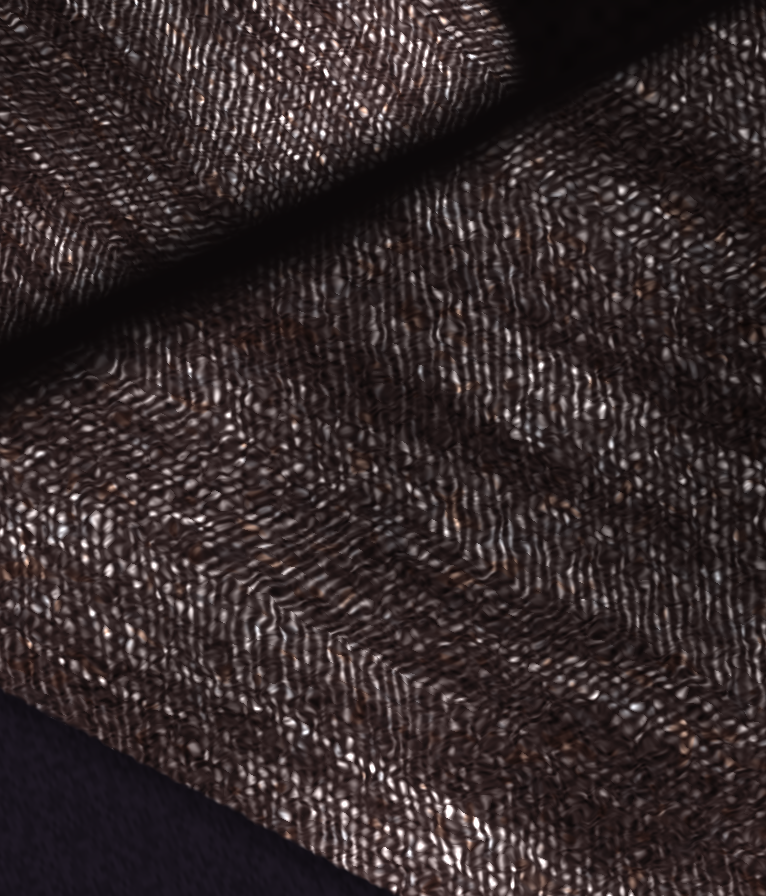
A WebGL 2 fragment shader for this texture:

```glsl
#version 300 es
precision highp float;
// Dark brown herringbone wool with pale slubs, rolled over itself above a navy ground.

#define PITCH vec2(0.0145, 0.0125)  // stitch length and row height
#define TWILL_STEP 0.56             // sideways shift per row
#define BAND_ROWS 44.0              // rows per herringbone band
#define CLOTH_ANGLE -0.49           // yarn direction of the flat cloth
#define ROLL_ANGLE -0.82            // yarn direction of the roll
#define ROLL_SCALE 1.25
#define BASE_TONE 0.125
#define STITCH_GAIN 0.82
#define FUZZ 0.19
#define NAVY vec3(0.1, 0.08, 0.115)
#define SHADOW vec3(0.045, 0.032, 0.035)

uniform vec2 u_resolution;
out vec4 fragColor;

float hash(vec2 p) {
    return fract(sin(dot(p, vec2(127.1, 311.7))) * 43758.5);
}

float noise(vec2 p) {
    vec2 i = floor(p), f = fract(p);
    f = f * f * (3.0 - 2.0 * f);
    return mix(mix(hash(i), hash(i + vec2(1, 0)), f.x),
               mix(hash(i + vec2(0, 1)), hash(i + vec2(1, 1)), f.x), f.y);
}

vec2 noise2(vec2 p) {
    return vec2(noise(p), noise(p + 40.0)) - 0.5;
}

vec2 rotate(vec2 p, float a) {
    float c = cos(a), s = sin(a);
    return vec2(c * p.x + s * p.y, c * p.y - s * p.x);
}

// Red leads the other channels slightly in every tone
vec3 woolColor(float tone) {
    float dim = max(tone - 0.05, tone * 0.68);
    return vec3(tone, dim, dim);
}

// Twill stitches in yarn space: x runs along the yarn, y across it
vec3 weave(vec2 yarn) {
    yarn += 0.012 * noise2(yarn * 11.0) + 0.0075 * noise2(yarn * 65.0);
    vec2 cell = yarn / PITCH;
    float row = floor(cell.y);
    float phase = mod(row + 10.0, BAND_ROWS) - 12.0;
    float ribShift = TWILL_STEP * abs(mod(cell.y + 9.5, BAND_ROWS) - 12.0);
    float rib = 0.5 - 0.5 * cos(6.2832 * (cell.x + ribShift));
    cell.x += TWILL_STEP * abs(phase);
    vec2 id = floor(cell);

    // Soft slanted bead with varied place and size
    vec2 jitter = vec2(hash(id + 3.1), hash(id + 7.7)) - 0.5;
    vec2 q = fract(cell) - 0.5 - 0.22 * jitter;
    q.x += 0.3 * sign(phase) * q.y;
    float size = mix(0.42, 0.66, hash(id + 12.3));
    float bead = 1.0 - smoothstep(0.1, 1.0, length(q / vec2(size * 0.9, size)));

    // In places the stitches merge into continuous ribs
    float merge = smoothstep(0.35, 0.8, noise(yarn * vec2(7.0, 10.0) + 9.0));
    bead = mix(bead, rib * rib, 0.15 + 0.55 * merge);

    // Streaky yarn: broad bands, narrow streaks, pale rows, random stitches
    float band = 0.55 * noise(vec2(yarn.x * 1.8, yarn.y * 13.0))
               + 0.45 * noise(vec2(yarn.x * 4.0, yarn.y * 38.0));
    band = smoothstep(0.2, 0.8, band);
    float slub = smoothstep(0.78, 0.95, hash(vec2(row, 5.0)))
               * noise(vec2(yarn.x * 7.0, row * 3.0));
    float chance = hash(id + 21.0);
    float pale = (0.2 + 0.75 * chance * chance) * (0.28 + 0.92 * band) + 0.5 * slub;

    // Fine fibres between and over the stitches
    float grain = 0.5 * noise(yarn * vec2(170.0, 260.0))
                + 0.5 * noise(rotate(yarn, 0.9) * vec2(110.0, 300.0)) - 0.5;
    float tone = BASE_TONE + FUZZ * grain + 0.05 * band
               + STITCH_GAIN * bead * pale * (1.0 + 1.1 * grain);

    // Sparse, muted rust and cool grey dye
    float dye = noise(yarn * vec2(55.0, 75.0) + 33.0);
    vec3 tint = mix(vec3(1), vec3(1.05, 0.92, 0.82), smoothstep(0.75, 0.92, dye));
    tint = mix(tint, vec3(0.95, 1.0, 1.03), 1.0 - smoothstep(0.1, 0.3, dye));
    return woolColor(max(tone, 0.05)) * tint;
}

void main() {
    vec2 p = gl_FragCoord.xy / u_resolution.y;
    float edgeWave = noise(p * 14.0) - 0.5;
    float fold = (p.y - 0.61 - 0.49 * p.x) * 0.9 + 0.012 * edgeWave;
    float hem = (p.y - 0.232 + 0.523 * p.x) * 0.886
              + 0.004 * (noise(p * 130.0) - 0.5);

    // Flat cloth, lit from the lower left and shaded below the fold
    vec3 cloth = weave(rotate(p, CLOTH_ANGLE));
    float light = 0.9 + 0.42 * exp(-hem * 7.0) + 0.4 * (noise(p * 4.5 + 8.0) - 0.5);
    light *= 1.0 - 0.25 * smoothstep(0.45, 0.85, p.x) * smoothstep(0.1, 0.4, p.y);
    float reach = mix(0.11, 0.05, smoothstep(0.3, 0.75, p.x));
    cloth = mix(SHADOW, cloth * light, smoothstep(0.25 * reach, reach, -fold));

    // Rolled cloth, bending over towards the fold
    vec2 bent = p + vec2(0.25 * fold * fold, 0.0);
    vec3 roll = weave(rotate(bent, ROLL_ANGLE) * ROLL_SCALE + 3.0);
    vec2 topGlow = p - vec2(0.4, 0.95), sideGlow = p - vec2(0.02, 0.76);
    float glow = exp(-40.0 * dot(topGlow, topGlow))
               + 0.6 * exp(-80.0 * dot(sideGlow, sideGlow));
    roll *= 0.8 + 0.65 * glow;
    roll = mix(SHADOW, roll, smoothstep(-0.01, 0.065, fold));
    float rollEnd = smoothstep(-0.015, 0.015, p.x - 0.57 + 0.3 * fold + 0.03 * edgeWave);
    roll = mix(roll, SHADOW * (0.7 + 0.6 * noise(p * 60.0)), rollEnd);

    // Navy ground with a faint fine weave
    vec3 ground = NAVY * (0.8 + 0.4 * noise(rotate(p, 0.4) * vec2(240.0, 120.0)));
    ground *= 0.7 + 0.3 * smoothstep(0.0, 0.04, -hem);

    vec3 color = mix(cloth, roll, smoothstep(-0.004, 0.004, fold));
    color = mix(ground, color, smoothstep(-0.003, 0.003, hem));
    fragColor = vec4(clamp(color, 0.0, 1.0), 1.0);
}
```
